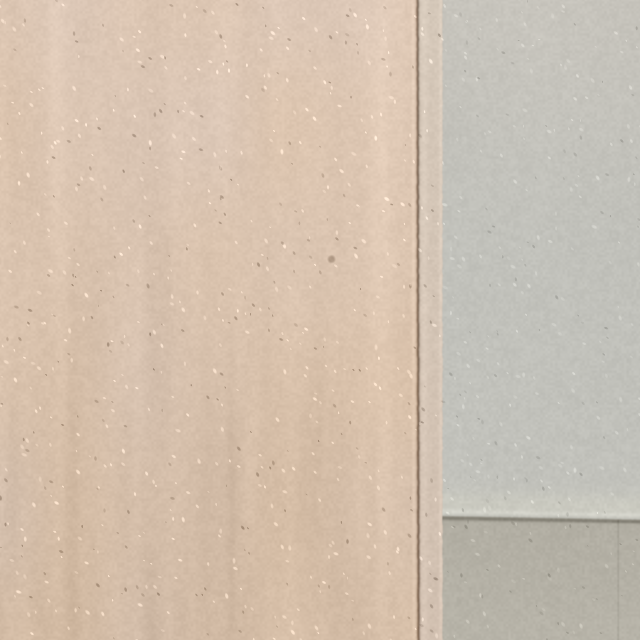
This texture is drawn by a WebGL 1 fragment shader. Its source:

```glsl
precision highp float;

uniform vec2 u_resolution;

float hash(vec2 p) {
  vec3 q = fract(vec3(p.xyx) * 0.1031);
  q += dot(q, q.yzx + 33.33);
  return fract((q.x + q.y) * q.z);
}

float smoothNoise(vec2 p) {
  vec2 cell = floor(p);
  vec2 f = fract(p);
  f = f * f * (3.0 - 2.0 * f);
  float low = mix(hash(cell), hash(cell + vec2(1.0, 0.0)), f.x);
  float high = mix(hash(cell + vec2(0.0, 1.0)), hash(cell + 1.0), f.x);
  return mix(low, high, f.y);
}

// Sparse tilted flecks, one candidate per cell
float flecks(vec2 uv, float cells, float density, float radius, float seed) {
  vec2 p = uv * cells;
  vec2 base = floor(p);
  float cover = 0.0;
  for (int j = -1; j <= 1; j++) {
    for (int i = -1; i <= 1; i++) {
      vec2 cell = base + vec2(float(i), float(j));
      vec2 id = cell + seed;
      vec2 d = p - cell - vec2(hash(id + 17.3), hash(id + 51.7));
      float angle = 2.2 + 1.2 * (hash(id + 83.1) - 0.5);
      float c = cos(angle);
      float s = sin(angle);
      d = vec2(c * d.x + s * d.y, (c * d.y - s * d.x) * 1.8);
      float size = radius * (0.6 + 0.8 * hash(id + 29.9));
      float present = step(hash(id), density);
      float fleck = 1.0 - smoothstep(size * 0.3, size, length(d));
      cover = max(cover, present * fleck * (0.4 + 0.6 * hash(id + 7.7)));
    }
  }
  return cover;
}

float ridge(float x, float center, float width) {
  float d = (x - center) / width;
  return exp(-d * d);
}

float edge(float x, float at, float soft) {
  return smoothstep(at - soft, at + soft, x);
}

float streaks(vec2 uv) {
  float x = uv.x + 0.003 * sin(uv.y * 9.0);
  float waves = sin(x * 71.0 + 0.8) + 0.7 * sin(x * 123.0 + 2.0) + 0.5 * sin(x * 211.0);
  float fibre = smoothNoise(vec2(x * 46.0, uv.y * 4.0)) - 0.5;
  return 0.004 * waves + 0.028 * fibre;
}

vec3 warmPanel(vec2 uv) {
  vec3 color = mix(vec3(0.825, 0.735, 0.650), vec3(0.866, 0.780, 0.706), edge(uv.y, 0.48, 0.55));
  color += 0.014 * (uv.x - 0.3);
  color += streaks(uv) * mix(1.15, 0.65, uv.y);
  // Broad pale and dark bands
  float lower = 1.0 - edge(uv.y, 0.5, 0.3);
  color += 0.028 * ridge(uv.x, 0.592, 0.018);
  color += 0.020 * ridge(uv.x, 0.085, 0.012) * edge(uv.y, 0.6, 0.2);
  color -= 0.030 * lower * (ridge(uv.x, 0.362, 0.008) + 0.7 * ridge(uv.x, 0.115, 0.014));
  color -= 0.016 * ridge(uv.x, 0.25, 0.018);
  // Slow pink and ochre drift
  float drift = smoothNoise(uv * vec2(9.0, 5.0) + 4.0) - 0.5;
  color += drift * vec3(0.005, -0.007, -0.028);
  // Isolated grey pit
  float pit = 1.0 - smoothstep(0.003, 0.008, length(uv - vec2(0.518, 0.595)));
  return color - 0.17 * pit;
}

vec3 coolPanel(vec2 uv, float ledge) {
  vec3 color = mix(vec3(0.755, 0.755, 0.730), vec3(0.780, 0.768, 0.737), edge(uv.y, 0.82, 0.25));
  color += 0.012 * (smoothNoise(uv * 6.0) - 0.5);
  // Pale lip above the ledge
  float height = uv.y - ledge;
  color += vec3(0.035, 0.033, 0.020) * ridge(height, 0.018, 0.022);
  color += 0.045 * ridge(height, 0.007, 0.004);
  // Lower panel with a faint seam
  vec3 lower = vec3(0.705, 0.691, 0.647) - 0.12 * (uv.y - 0.1);
  lower -= 0.045 * ridge(uv.x, 0.966, 0.0018);
  color = mix(lower, color, edge(height, 0.0, 0.002));
  return color - 0.17 * ridge(height, -0.003, 0.0035);
}

void main() {
  vec2 uv = gl_FragCoord.xy / u_resolution;
  float ragged = 0.003 * (smoothNoise(vec2(uv.y * 130.0, 3.0)) - 0.5);
  float groove = 0.6525 + 0.0015 * (1.0 - uv.y);
  float trimEdge = 0.6915 + 0.4 * ragged;
  float ledge = 0.194 - 0.018 * (uv.x - 0.69) + 0.5 * ragged;

  // Upright trim between the two panels
  vec3 trim = mix(vec3(0.820, 0.751, 0.690), vec3(0.834, 0.783, 0.725), uv.y);
  trim += 0.025 * ridge(uv.x, 0.663, 0.005);
  trim += 0.035 * ridge(uv.x, trimEdge - 0.003, 0.003);
  vec3 color = mix(warmPanel(uv), trim, edge(uv.x, groove, 0.002));
  float cool = edge(uv.x, trimEdge, 0.0018);
  color = mix(color, coolPanel(uv, ledge), cool);

  // Groove with a pale shoulder
  color += 0.035 * ridge(uv.x, groove - 0.007, 0.003);
  color -= vec3(0.31, 0.32, 0.32) * ridge(uv.x, groove + 0.3 * ragged, 0.0025);

  // Surface grain and flecks
  float grain = smoothNoise(uv * 260.0) + 0.6 * smoothNoise(uv * 110.0 + 31.0) - 0.8;
  color += 0.030 * grain;
  float strength = mix(1.0, 0.6, cool);
  color += 0.15 * strength * flecks(uv, 58.0, 0.20, 0.26, 11.0);
  color -= 0.19 * strength * flecks(uv, 52.0, 0.13, 0.21, 137.0);
  gl_FragColor = vec4(clamp(color, 0.0, 1.0), 1.0);
}
```
